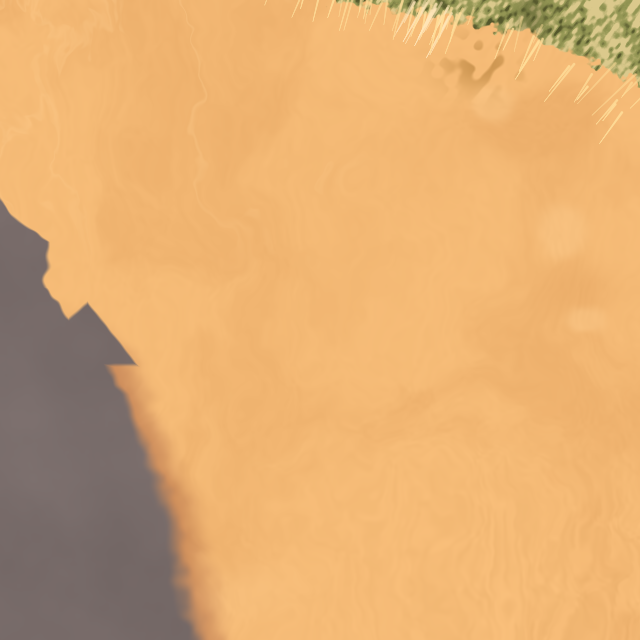
This texture is drawn by a three.js fragment shader. Its source:

```glsl
// Sunlit sandy ground with a soft-edged shadow at lower left and a grassy verge at upper right.
varying vec2 vUv;

const vec3 SAND = vec3(0.962, 0.733, 0.465);
const vec3 SAND_DARK = vec3(0.915, 0.670, 0.405);
const vec3 SAND_LIGHT = vec3(0.985, 0.785, 0.535);
const vec3 SHADOW = vec3(0.470, 0.420, 0.412);
const vec3 FRINGE_TINT = vec3(0.84, 0.76, 0.78);
const vec3 GRASS_DARK = vec3(0.33, 0.34, 0.17);
const vec3 GRASS_GREEN = vec3(0.58, 0.59, 0.33);
const vec3 GRASS_PALE = vec3(0.86, 0.79, 0.55);
const vec3 STRAW = vec3(1.0, 0.87, 0.60);
const vec3 TWIG_SHADE = vec3(0.74, 0.53, 0.26);
const int BLADES = 76;
const float BLADE_WIDTH = 0.0017;

float hash(vec2 p) {
  return fract(sin(dot(p, vec2(127.1, 311.7))) * 43758.545);
}

float noise(vec2 p) {
  vec2 i = floor(p), f = fract(p);
  f = f * f * (3.0 - 2.0 * f);
  return mix(mix(hash(i), hash(i + vec2(1.0, 0.0)), f.x),
             mix(hash(i + vec2(0.0, 1.0)), hash(i + 1.0), f.x), f.y);
}

float fbm(vec2 p) {
  float sum = 0.0, amp = 0.5;
  for (int i = 0; i < 5; i++) {
    sum += amp * noise(p);
    p = mat2(1.6, 1.2, -1.2, 1.6) * p + 7.3;
    amp *= 0.5;
  }
  return sum;
}

float ramp(float a, float b, float t) { return clamp((t - a) / (b - a), 0.0, 1.0); }

float blob(vec2 p, vec2 center, vec2 radius) {
  vec2 q = (p - center) / radius;
  return exp(-dot(q, q));
}

// Distance to a tapering stroke: x is distance, y is position along it
vec2 stroke(vec2 p, vec2 a, vec2 dir) {
  float t = clamp(dot(p - a, dir) / dot(dir, dir), 0.0, 1.0);
  return vec2(length(p - a - dir * t), t);
}

// Right-hand limit of the shadow at depth d below the top
float shadowEdge(float d) {
  return -0.03 + 0.03 * ramp(0.28, 0.319, d) + 0.039 * ramp(0.319, 0.358, d)
    + 0.033 * ramp(0.358, 0.378, d) + 0.039 * ramp(0.449, 0.497, d)
    + 0.055 * ramp(0.497, 0.55, d) + 0.036 * ramp(0.55, 0.651, d)
    + 0.032 * ramp(0.651, 0.71, d) + 0.033 * ramp(0.71, 0.807, d)
    + 0.013 * ramp(0.807, 0.885, d) + 0.032 * ramp(0.885, 1.0, d);
}

float grassEdge(float x) {
  return 1.023 - 0.043 * ramp(0.40, 0.65, x) - 0.032 * ramp(0.65, 0.82, x)
    - 0.039 * ramp(0.82, 0.91, x) - 0.037 * ramp(0.91, 1.0, x);
}

vec3 sand(vec2 p) {
  vec2 warp = vec2(fbm(p * 4.0), fbm(p * 4.0 + 19.0)) - 0.5;
  float cloud = fbm(p * 4.5 + warp * 2.0);
  vec3 col = mix(SAND, SAND_DARK, 0.55 * smoothstep(0.42, 0.72, cloud + 0.12 * (p.x - 0.5)));

  // Damp patches and pale dry patches on the right
  vec2 q = p + warp * 0.12;
  float damp = blob(q, vec2(0.85, 0.79), vec2(0.10, 0.075)) + 0.6 * blob(q, vec2(0.92, 0.56), vec2(0.13, 0.06))
    + 0.4 * blob(q, vec2(0.66, 0.72), vec2(0.14, 0.13));
  float dry = blob(q, vec2(0.765, 0.82), vec2(0.035, 0.05)) + blob(q, vec2(0.88, 0.635), vec2(0.06, 0.035))
    + blob(q, vec2(0.94, 0.515), vec2(0.05, 0.025)) + 0.5 * blob(q, vec2(0.36, 0.08), vec2(0.2, 0.1));
  col = mix(col, SAND_DARK, 0.65 * smoothstep(0.2, 0.7, damp));
  col = mix(col, SAND_LIGHT, 0.5 * smoothstep(0.25, 0.8, dry));

  // Thin pale veins in the upper left, fine ripples lower down
  float vein = 1.0 - smoothstep(0.0, 0.035, abs(fbm(p * vec2(7.0, 5.0) + warp * 3.0) - 0.5));
  col = mix(col, SAND_LIGHT, 0.35 * vein * smoothstep(0.5, 0.8, p.y) * (1.0 - smoothstep(0.4, 0.65, p.x)));
  float ripple = noise(p * vec2(110.0, 45.0) + warp * 30.0) - 0.5;
  return col + ripple * mix(0.012, 0.035, smoothstep(0.4, 0.1, p.y) * smoothstep(0.3, 0.9, p.x));
}

vec3 grass(vec2 p) {
  float strands = noise(mat2(0.8, 0.6, -0.6, 0.8) * p * vec2(190.0, 90.0));
  float tufts = fbm(p * 55.0);
  float tone = 0.55 * strands + 0.6 * tufts + 0.10 * smoothstep(0.82, 0.95, p.x);
  vec3 col = mix(GRASS_DARK, GRASS_GREEN, smoothstep(0.28, 0.55, tone));
  col = mix(col, GRASS_PALE, smoothstep(0.55, 0.80, tone));
  return mix(col, GRASS_DARK, 0.5 * blob(p, vec2(0.83, 0.975), vec2(0.02, 0.04)));
}

void main() {
  vec2 p = vUv;
  vec3 col = sand(p);

  // Shadow with a reddish fringe that widens downwards
  float d = 1.0 - p.y;
  float jag = (noise(p * 55.0) - 0.5) * 0.012 + (noise(p * 22.0) - 0.5) * 0.012;
  float side = p.x - shadowEdge(d) + jag;
  float soft = mix(0.004, 0.02, smoothstep(0.46, 0.85, d));
  float spur = min(min(0.503 + (p.x - 0.111) * 0.92, 0.527 - (p.x - 0.137) * 1.27) - p.y, p.y - 0.43);
  float shade = max(1.0 - smoothstep(-soft, soft, side), smoothstep(-0.004, 0.004, spur + jag * 0.3));
  float fringe = (1.0 - smoothstep(0.0, 0.065, side)) * smoothstep(0.47, 0.58, d);
  col *= mix(vec3(1.0), FRINGE_TINT, fringe);
  vec3 shadowTone = SHADOW * (0.93 + 0.14 * fbm(p * 7.0 + 3.0)) + 0.02 * blob(p, vec2(0.1, 0.3), vec2(0.15));
  col = mix(col, shadowTone, shade);

  // Verge, twig shade and hanging straw
  if (p.y > 0.68 && p.x > 0.35) {
    float twigs = noise(mat2(0.8, 0.6, -0.6, 0.8) * (p * 1.0) * 75.0 * vec2(1.0, 0.75));
    float under = blob(p, vec2(0.755, 0.90), vec2(0.06, 0.04));
    col = mix(col, TWIG_SHADE, 0.75 * under * smoothstep(0.45, 0.75, twigs));
    float tuft = (noise(p * 75.0) - 0.5) * 0.022 + (noise(p * 190.0) - 0.5) * 0.012;
    col = mix(col, grass(p), smoothstep(-0.004, 0.004, p.y - grassEdge(p.x) + tuft));
    for (int i = 0; i < BLADES; i++) {
      float id = float(i);
      float r = hash(vec2(id, 1.0)), s = hash(vec2(id, 2.0)), t = hash(vec2(id, 3.0));
      float clump = step(0.74, t);
      float x = mix(mix(0.42, 1.08, r), mix(0.64, 0.71, r), clump);
      vec2 root = vec2(x, grassEdge(x) + 0.025 - 0.06 * s * mix(1.0, smoothstep(0.8, 1.0, x) * 2.0, 0.6));
      float lean = mix(0.35, 0.95, smoothstep(0.75, 1.0, x)) + 0.5 * (t - 0.5);
      vec2 dir = vec2(-lean, -1.0) * mix(0.02, 0.065, hash(vec2(id, 4.0)));
      vec2 blade = stroke(p, root, dir);
      float width = BLADE_WIDTH * (1.15 - 0.7 * blade.y);
      float cover = 1.0 - smoothstep(width * 0.4, width * 1.6, blade.x);
      col = mix(col, STRAW + vec3(0.0, 0.03, 0.12) * clump, cover * mix(0.45, 0.9, s));
    }
  }
  gl_FragColor = vec4(col, 1.0);
}
```
